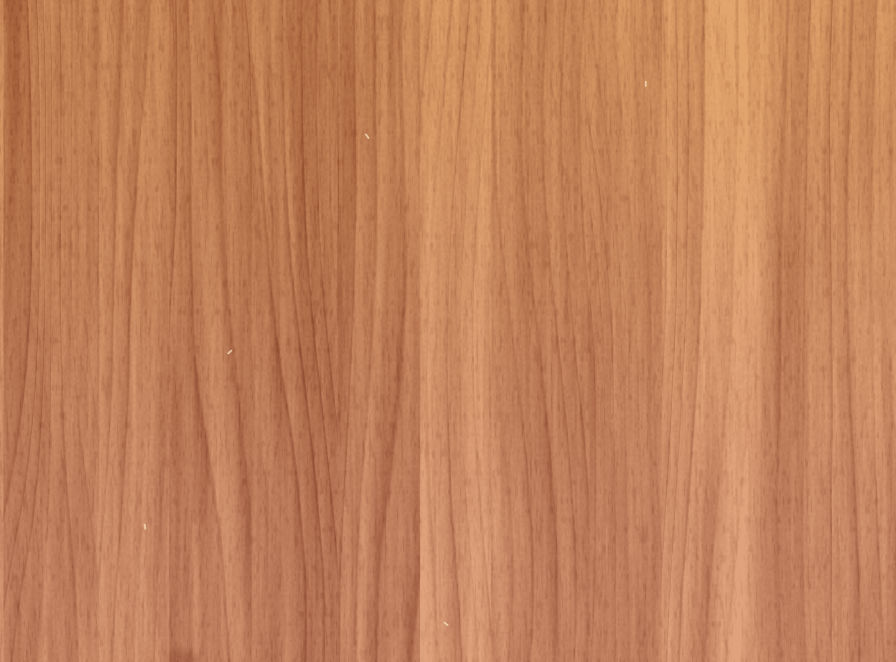
A Shadertoy shader for this texture:

```glsl
const vec3 DARK_WOOD = vec3(0.610, 0.345, 0.225);
const vec3 LIGHT_WOOD = vec3(0.860, 0.620, 0.445);
const vec3 GOLDEN_TINT = vec3(1.005, 1.00, 0.92);
const vec3 ROSY_TINT = vec3(0.99, 0.98, 1.04);
const vec3 CHIP_COLOR = vec3(0.96, 0.86, 0.72);
const float STAVE_WIDTH = 0.125;
const float EDGE_JITTER = 0.55;
const float EDGE_SOFTNESS = 0.0013;
const float STAVE_CONTRAST = 0.40;
const float BROAD_STREAKS = 0.42;
const float NARROW_STREAKS = 0.26;
const float RING_DENSITY = 34.0;
const float RING_CONTRAST = 0.46;
const float FIBER_CONTRAST = 0.17;
const float PORE_CONTRAST = 0.17;
const float SPECKLE_CONTRAST = 0.13;
const float BASE_TONE = 0.75;
const int CHIP_COUNT = 5;

float hash(vec2 p) {
    vec3 q = fract(vec3(p.xyx) * 0.1031);
    q += dot(q, q.yzx + 33.33);
    return fract((q.x + q.y) * q.z);
}

float noise(vec2 p) {
    vec2 cell = floor(p);
    vec2 f = fract(p);
    f = f * f * (3.0 - 2.0 * f);
    float low = mix(hash(cell), hash(cell + vec2(1, 0)), f.x);
    float high = mix(hash(cell + vec2(0, 1)), hash(cell + vec2(1, 1)), f.x);
    return mix(low, high, f.y);
}

float staveEdge(float id) {
    return (id + EDGE_JITTER * (hash(vec2(id, 7.0)) - 0.5)) * STAVE_WIDTH;
}

// Bent growth rings: slow darkening that ends in a thin line
float ringShade(vec2 p, vec2 seed, float bend) {
    float u = p.x + bend * (noise(vec2(p.x * 7.0, p.y * 1.5) + seed) - 0.5);
    u += 0.018 * sin(p.y * 3.2 + seed.x) + 0.002 * noise(vec2(p.x * 25.0, p.y * 9.0) + seed);
    float r = RING_DENSITY * u + 1.6 * noise(vec2(u * 15.0, 3.0) + seed);
    float f = fract(r);
    float ramp = 0.40 * smoothstep(0.0, 0.9, f) + 0.60 * smoothstep(0.74, 0.9, f);
    ramp *= 1.0 - smoothstep(0.9, 1.0, f);
    float strength = mix(0.12, 1.0, hash(vec2(floor(r), seed.x)));
    return ramp * strength * mix(0.5, 1.1, noise(vec2(p.x * 18.0, p.y * 3.0) + seed));
}

float staveTone(vec2 p, float id) {
    vec2 seed = vec2(id * 17.3 + 40.0, hash(vec2(id, 2.0)) * 60.0 + 20.0);
    float bend = mix(0.05, 0.22, hash(vec2(id, 11.0)));
    float tone = BASE_TONE + STAVE_CONTRAST * (hash(vec2(id, 5.0)) - 0.5);
    float x = p.x + 0.02 * sin(p.y * 2.6 + seed.x);
    tone += BROAD_STREAKS * (noise(vec2(x * 22.0, p.y * 0.9) + seed) - 0.5);
    tone += NARROW_STREAKS * (noise(vec2(x * 75.0, p.y * 1.2) + seed) - 0.5);
    return tone - RING_CONTRAST * ringShade(p, seed, bend);
}

// Fine fibres, short hair-thin pores and grainy speckle
float fiberTone(vec2 p) {
    float x = p.x + 0.012 * noise(p * vec2(4.0, 2.0));
    float fiber = noise(vec2(x * 170.0, p.y * 5.0)) + noise(vec2(x * 310.0, p.y * 16.0)) - 1.0;
    float pore = smoothstep(0.6, 0.95, noise(vec2(x * 340.0, p.y * 70.0) + 90.0));
    float speckle = noise(p * vec2(370.0, 250.0) + 30.0) - 0.5;
    return FIBER_CONTRAST * fiber - PORE_CONTRAST * pore + SPECKLE_CONTRAST * speckle;
}

// Tiny pale chips in the surface
float chipMask(vec2 p, float aspect) {
    float mask = 0.0;
    for (int i = 0; i < CHIP_COUNT; i++) {
        float k = float(i);
        vec2 center = vec2(aspect * hash(vec2(k, 31.0)), hash(vec2(k, 47.0)));
        float angle = 1.57 + 1.8 * (hash(vec2(k, 59.0)) - 0.5);
        vec2 axis = vec2(cos(angle), sin(angle));
        vec2 d = p - center;
        float along = clamp(dot(d, axis), -0.003, 0.003);
        mask = max(mask, 1.0 - smoothstep(0.0004, 0.0024, length(d - axis * along)));
    }
    return mask;
}

void mainImage(out vec4 fragColor, in vec2 fragCoord) {
    vec2 p = fragCoord / iResolution.y;
    float aspect = iResolution.x / iResolution.y;
    float across = p.x / aspect;

    // Neighbouring staves joined along straight edges
    float id = floor(p.x / STAVE_WIDTH);
    float tone = staveTone(p, id - 1.0);
    for (float k = 0.0; k < 2.0; k++) {
        float side = p.x - staveEdge(id + k);
        tone = mix(tone, staveTone(p, id + k), smoothstep(-EDGE_SOFTNESS, EDGE_SOFTNESS, side));
    }
    tone += fiberTone(p);

    // Uneven light: brightest at the upper right
    tone += 0.18 * (across - 0.5) + 0.30 * (across - 0.4) * (p.y - 0.5);
    tone += 0.10 * (noise(p * 2.3 + 12.0) - 0.5);

    vec3 color = mix(DARK_WOOD, LIGHT_WOOD, clamp(tone, -0.1, 1.1));
    color *= mix(ROSY_TINT, GOLDEN_TINT, smoothstep(0.1, 1.0, p.y));
    color = mix(color, CHIP_COLOR, 0.8 * chipMask(p, aspect));
    fragColor = vec4(color, 1.0);
}
```
